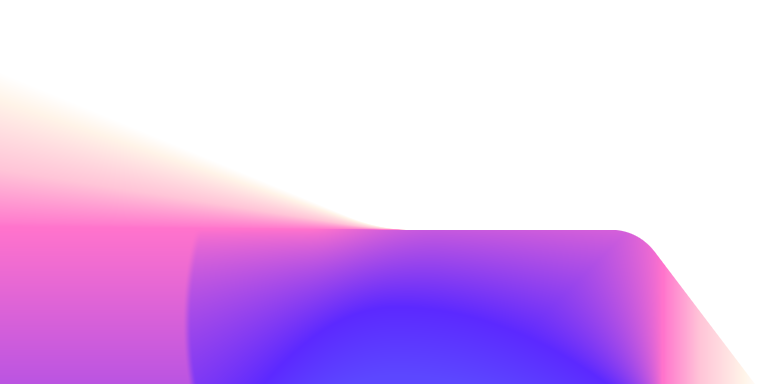
Reproduce this background procedurally as a WebGL 2 fragment shader.

```glsl
#version 300 es
precision highp float;
// Soft gradient hill: pink slope on the left, violet plateau with a blue core, bevelled right flank.

uniform vec2 u_resolution;
out vec4 outColor;

// Palette
const vec3 WHITE  = vec3(1.0);
const vec3 CREAM  = vec3(1.0, 0.955, 0.91);
const vec3 BLUSH  = vec3(1.0, 0.77, 0.845);
const vec3 PINK   = vec3(1.0, 0.45, 0.80);
const vec3 BLUE   = vec3(0.36, 0.16, 1.0);
const vec3 INDIGO = vec3(0.36, 0.28, 1.0);

// Layout, in canvas heights
const float PLATEAU = 0.402;                  // height of the flat top
const float SLOPE_START = 0.8125;             // slope height at the left side
const float SLOPE_FALL = 0.415;
const float SLOPE_BLEND = 0.035;
const vec2 FLANK_NORMAL = vec2(0.797, 0.604); // direction the right flank faces
const float FLANK_FOOT = 1.966;               // where the flank meets the bottom
const float CORNER_BLEND = 0.06;
const float PINK_BAND = 1.724;                // vertical pink band on the right
const float FLANK_FADE = 0.26;
const vec2 CORE_TOP = vec2(1.03, 0.20);       // crest of the blue core
const vec2 CORE_BEND = vec2(1.70, 0.658);     // core curvature, left and right
const float CORE_DEPTH = 0.18;
const float TOP_LIFT = 0.085;                 // hidden start of the plateau gradient
const float LEFT_STRENGTH = 0.42;             // violet reached at the lower left
const float SEAM_X = 0.487;
const float SEAM_Y = 0.165;
const float SEAM_BEND = 0.53;
const float SEAM_SOFT = 0.012;

float smoothMax(float a, float b, float k) {
    float h = max(k - abs(a - b), 0.0) / k;
    return max(a, b) + 0.25 * h * h * k;
}

// Pink at 0, fading through blush and cream to white at 1
vec3 fadeRamp(float t) {
    vec3 c = mix(PINK, BLUSH, clamp(t / 0.38, 0.0, 1.0));
    c = mix(c, CREAM, clamp((t - 0.38) / 0.44, 0.0, 1.0));
    return mix(c, WHITE, clamp((t - 0.82) / 0.18, 0.0, 1.0));
}

// Pink to blue, blended between the outer borders and the parabolic core
vec3 bodyColor(vec2 p) {
    float dx = p.x - CORE_TOP.x;
    float bend = dx < 0.0 ? CORE_BEND.x : CORE_BEND.y;
    float height = p.y - CORE_TOP.y + bend * dx * dx;
    float toCore = height / length(vec2(1.0, 2.0 * bend * dx));

    float lift = TOP_LIFT * smoothstep(0.8, 1.15, p.x);
    float toBorder = max(min(PLATEAU + lift - p.y, PINK_BAND - p.x), 0.0);
    float center = pow(toBorder / (toBorder + max(toCore, 0.0) + 1e-4), 0.85);

    // The left panel is a plain vertical gradient, joined along a curved seam
    float left = LEFT_STRENGTH * clamp(1.0 - p.y / PLATEAU, 0.0, 1.0);
    float bow = p.y - SEAM_Y;
    float seam = SEAM_X + SEAM_BEND * bow * bow;
    float side = smoothstep(-SEAM_SOFT, SEAM_SOFT, p.x - seam);

    vec3 color = mix(PINK, BLUE, mix(left, center, side));
    float inner = clamp(-height / CORE_DEPTH, 0.0, 1.0);
    return mix(color, INDIGO, inner * side);
}

void main() {
    vec2 p = gl_FragCoord.xy / u_resolution * vec2(2.0, 1.0);
    float pixel = 1.0 / u_resolution.y;

    // Silhouette: slope, plateau and flank with rounded joins
    float top = smoothMax(SLOPE_START - SLOPE_FALL * p.x, PLATEAU, SLOPE_BLEND);
    float flank = dot(p - vec2(FLANK_FOOT, 0.0), FLANK_NORMAL);
    float outside = smoothMax(p.y - top, flank, CORNER_BLEND);
    float cover = clamp(0.5 - outside / pixel, 0.0, 1.0);

    // Pale fades above the left slope and across the right flank
    float topFade = (p.y - PLATEAU) / max(top - PLATEAU, 1e-4);
    float flankFade = (p.x - PINK_BAND) / FLANK_FADE;
    float fade = max(topFade, flankFade);

    vec3 color = mix(bodyColor(p), fadeRamp(fade), smoothstep(0.0, 0.05, fade));
    outColor = vec4(mix(WHITE, color, cover), 1.0);
}
```
